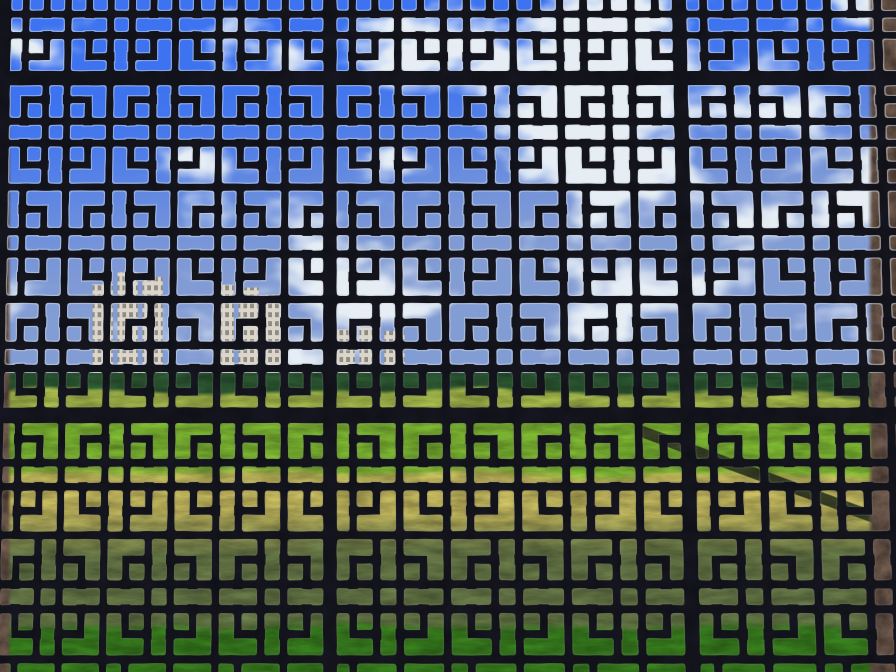
This pattern is drawn by a Shadertoy shader. Its source:

```glsl
// A dark lattice screen of square hooks in front of a sunny field and cloudy sky.
// Each repeat folds into one quadrant, where lines and a hook are distances;
// alternate rows slide sideways, and posts and beams divide the screen in panels.

// Lattice: one repeat is 5 units wide and 5 units high
const vec2 PANEL_CORNER = vec2(0.491, 0.382);
const vec2 REPEAT_SIZE = vec2(0.170, 0.1753);
const vec2 PERSPECTIVE = vec2(0.012, 0.0168);
const float LEAN = 0.04;
const float ROW_SHIFT = 2.0;
const float BAR_HALF = 0.158;
const float POST_HALF = 0.29;
const float BEAM_HALF = 0.33;
const float JOINT_ROUND = 0.14;
const float RIM_WIDTH = 0.055;

// Scene
const float HORIZON = 0.445;
const vec3 IRON = vec3(0.075, 0.075, 0.11);
const vec3 DEEP_SKY = vec3(0.24, 0.45, 0.94);
const vec3 HAZE_SKY = vec3(0.51, 0.61, 0.83);
const vec3 CLOUD = vec3(0.90, 0.93, 0.96);
const vec3 OLIVE = vec3(0.35, 0.41, 0.24);
const vec3 STRAW = vec3(0.69, 0.65, 0.33);
const vec3 LAWN = vec3(0.43, 0.63, 0.17);
const vec3 HEDGE = vec3(0.19, 0.43, 0.10);
const vec3 TREES = vec3(0.15, 0.30, 0.17);
const vec3 TOWER = vec3(0.86, 0.84, 0.79);
const vec3 WALL = vec3(0.36, 0.29, 0.25);

float hash(vec2 p) {
    return fract(sin(dot(p, vec2(127.1, 311.7))) * 43758.5);
}

float cornerSlope(vec2 cell, vec2 offset) {
    float angle = 6.2832 * hash(cell);
    return dot(vec2(cos(angle), sin(angle)), offset);
}

float gradientNoise(vec2 p) {
    vec2 i = floor(p), f = fract(p), e = vec2(1.0, 0.0);
    vec2 w = f * f * f * (f * (f * 6.0 - 15.0) + 10.0);
    return mix(mix(cornerSlope(i, f), cornerSlope(i + e, f - e), w.x),
               mix(cornerSlope(i + e.yx, f - e.yx), cornerSlope(i + 1.0, f - 1.0), w.x), w.y);
}

float fbm(vec2 p) {
    float sum = 0.0, gain = 1.0;
    for (int i = 0; i < 4; i++) {
        sum += gain * gradientNoise(p);
        p = p * 2.03 + 7.1;
        gain *= 0.5;
    }
    return sum;
}

float smoothMin(float a, float b, float k) {
    float h = max(k - abs(a - b), 0.0) / k;
    return min(a, b) - 0.25 * h * h * k;
}

// Sky with a large cloud bank and a smaller low one
vec3 skyColor(vec2 p) {
    vec3 col = mix(HAZE_SKY, DEEP_SKY, smoothstep(0.58, 0.92, p.y - 0.12 * (p.x - 0.5)));
    float bank = exp(-dot((p - vec2(0.89, 0.84)) * vec2(2.6, 4.2), (p - vec2(0.89, 0.84)) * vec2(2.6, 4.2)));
    float low = exp(-dot((p - vec2(0.36, 0.54)) * vec2(3.0, 12.0), (p - vec2(0.36, 0.54)) * vec2(3.0, 12.0)));
    float cover = fbm(p * vec2(5.0, 8.0)) + 0.75 * bank + 0.5 * low;
    return mix(col, CLOUD, smoothstep(0.25, 0.75, cover));
}

// Three shrinking groups of distant towers, each with rows of windows
vec3 addTowers(vec3 col, vec2 p, float px) {
    for (int i = 0; i < 9; i++) {
        float group = float(i / 3), part = float(i % 3) - 1.0;
        float rise = 0.15 - 0.018 * group * group - 0.025 * hash(vec2(group, part));
        vec2 q = p - vec2(0.19 + 0.18 * group + 0.037 * part, HORIZON);
        float d = max(abs(q.x) - 0.015, abs(q.y - 0.5 * rise) - 0.5 * rise);
        vec2 pane = abs(fract(q * vec2(100.0, 75.0)) - 0.5);
        float glass = 1.0 - smoothstep(0.2, 0.35, max(pane.x, pane.y));
        col = mix(col, TOWER * (1.0 - 0.35 * glass), smoothstep(px, -px, d));
    }
    return col;
}

// Field in bands: far grass, lawn, straw, olive turf and a near hedge
vec3 groundColor(vec2 p, float px) {
    float grain = fbm(p * vec2(18.0, 70.0));
    float y = p.y + 0.012 * fbm(p * vec2(5.0, 14.0));
    vec3 col = mix(STRAW, LAWN, smoothstep(0.285, 0.305, y));
    col = mix(col, mix(STRAW, LAWN, 0.45), smoothstep(0.365, 0.385, y));
    col = mix(OLIVE, col, smoothstep(0.17, 0.25, y));
    col = mix(HEDGE, col, smoothstep(0.06, 0.075, y));
    col = mix(col, TREES, smoothstep(0.412, 0.422, y));
    float path = abs(p.y - 0.358 + 0.37 * (p.x - 0.955)) - 0.009;
    col = mix(col, OLIVE * 0.55, smoothstep(px, -px, path) * step(0.95, p.x));
    return col * (1.0 + 0.28 * grain);
}

// Signed distance to the lattice, in units
float lattice(vec2 repeatPos) {
    float row = floor(repeatPos.y);
    float shift = ROW_SHIFT * mod(row, 2.0);
    vec2 q = vec2(mod(repeatPos.x * 5.0 - shift + 2.0, 5.0), fract(repeatPos.y) * 5.0);
    q = abs(q - 2.5);
    vec2 bars = min(abs(q - 0.5), abs(q - 2.5)) - BAR_HALF;
    float hook = max(abs(max(q.x, q.y) - 1.5), 0.5 - min(q.x, q.y)) - BAR_HALF;
    float d = smoothMin(smoothMin(bars.x, bars.y, JOINT_ROUND), hook, JOINT_ROUND);
    vec2 frame = abs(mod(repeatPos + 1.5, 3.0) - 1.5) * 5.0 - vec2(POST_HALF, BEAM_HALF);
    return smoothMin(d, min(frame.x, frame.y), JOINT_ROUND);
}

void mainImage(out vec4 fragColor, in vec2 fragCoord) {
    vec2 p = fragCoord / iResolution.y;
    float px = 1.0 / iResolution.y;
    vec3 col = p.y > HORIZON ? addTowers(skyColor(p), p, px) : groundColor(p, px);
    float side = max(smoothstep(0.018, 0.01, p.x), smoothstep(1.29, 1.3, p.x));
    col = mix(col, WALL * (1.0 + 0.4 * fbm(p * 40.0)), side);

    // Mild perspective, with rows counted downwards
    vec2 t = (p - PANEL_CORNER) * vec2(1.0, -1.0) / REPEAT_SIZE;
    t.x /= 1.0 + LEAN * (0.5 - p.y);
    float d = lattice(t - PERSPECTIVE * t * t) + 0.025 * gradientNoise(p * 45.0);

    // Sunlit reveals around each opening, then the dark bars
    float aa = 0.6 * 5.0 * px / REPEAT_SIZE.x;
    float rim = smoothstep(RIM_WIDTH + aa, RIM_WIDTH - aa, d);
    vec3 rimColor = mix(col * 0.75 + 0.12, CLOUD, 0.55 * step(HORIZON, p.y));
    col = mix(col, rimColor, 0.75 * rim);
    vec3 iron = IRON * (1.0 + 0.25 * fbm(p * 30.0));
    fragColor = vec4(mix(col, iron, smoothstep(aa, -aa, d)), 1.0);
}
```
